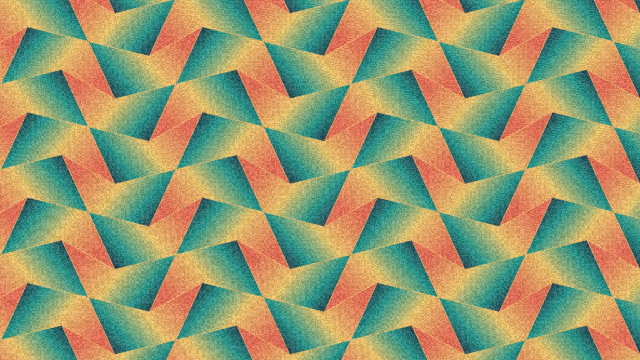
Reproduce this pattern procedurally as a Shadertoy shader.

```glsl
// Interlocking concave pentagons, each shaded from a dark corner to a red tip.
// One pentagon is placed in four orientations (half turn and glide mirrors),
// wrapped on a rectangular lattice, then edged with thin lines and grained.

const vec2 CELL = vec2(0.4861, 0.2369);   // repeat size, in canvas heights
const vec2 ORIGIN = vec2(0.0023, 0.0557); // a lattice node
const vec2 ARM = vec2(0.0736, 0.1593);    // node to dark corner
const float LINE_HALF_WIDTH = 0.0012;
const float LINE_STRENGTH = 0.7;
const float GRAIN_ROWS = 288.0;
const float GRAIN_AMOUNT = 0.15;

const vec3 NAVY = vec3(0.17, 0.27, 0.32);
const vec3 TEAL = vec3(0.16, 0.58, 0.54);
const vec3 YELLOW = vec3(0.89, 0.75, 0.42);
const vec3 RED = vec3(0.87, 0.43, 0.34);
const vec3 LINE_COLOR = vec3(0.93, 0.74, 0.42);

// Pentagon corners, with the first node at zero
const vec2 NODE = 0.5 * CELL;
const vec2 NOTCH = vec2(NODE.x - ARM.x, ARM.y - NODE.y);
const vec2 TIP = vec2(NODE.x + ARM.x, NODE.y - ARM.y);

float hash(vec2 p) {
    return fract(sin(dot(p, vec2(127.1, 311.7))) * 43758.5453);
}

// Signed distance to the pentagon, negative inside
float pentagon(vec2 p) {
    vec2 corner[5] = vec2[5](vec2(0.0), ARM, NODE, TIP, NOTCH);
    float d2 = dot(p, p);
    float side = 1.0;
    for (int i = 0; i < 5; i++) {
        vec2 a = corner[i];
        vec2 b = corner[(i + 4) % 5];
        vec2 e = b - a;
        vec2 w = p - a;
        vec2 off = w - e * clamp(dot(w, e) / dot(e, e), 0.0, 1.0);
        d2 = min(d2, dot(off, off));
        bvec3 crossing = bvec3(p.y >= a.y, p.y < b.y, e.x * w.y > e.y * w.x);
        if (all(crossing) || all(not(crossing))) side = -side;
    }
    return side * sqrt(d2);
}

// Bring p into the one cell that holds a whole pentagon
vec2 wrapCell(vec2 p) {
    vec2 middle = 0.5 * vec2(TIP.x, ARM.y + TIP.y);
    return mod(p - middle + 0.5 * CELL, CELL) - 0.5 * CELL + middle;
}

// Color along the axis from dark corner to tip
vec3 ramp(vec2 p) {
    vec2 axis = TIP - ARM;
    float t = dot(p - ARM, axis) / dot(axis, axis);
    vec3 color = mix(NAVY, TEAL, clamp(t / 0.16, 0.0, 1.0));
    color = mix(color, YELLOW, clamp((t - 0.16) / 0.26, 0.0, 1.0));
    return mix(color, RED, clamp((t - 0.42) / 0.36, 0.0, 1.0));
}

void mainImage(out vec4 fragColor, in vec2 fragCoord) {
    float pixel = 1.0 / iResolution.y;
    vec2 uv = fragCoord * pixel;
    vec2 p = uv - ORIGIN;

    // Blend the four orientations by coverage
    vec3 sum = vec3(0.0);
    float total = 0.0;
    float edge = 1.0;
    for (int i = 0; i < 4; i++) {
        float turn = (i % 2 == 0) ? 1.0 : -1.0;
        vec2 q = (i < 2) ? p : (p - NODE) * vec2(1.0, -1.0);
        q = wrapCell(q * turn);
        float d = pentagon(q);
        float cover = clamp(0.5 - d / pixel, 0.0, 1.0);
        sum += cover * ramp(q);
        total += cover;
        edge = min(edge, abs(d));
    }
    vec3 color = sum / max(total, 0.001);

    // Thin seams
    float line = clamp((LINE_HALF_WIDTH - edge) / pixel + 0.5, 0.0, 1.0);
    color = mix(color, LINE_COLOR, LINE_STRENGTH * line);

    // Film grain
    color += GRAIN_AMOUNT * (hash(floor(uv * GRAIN_ROWS)) - 0.5);
    fragColor = vec4(clamp(color, 0.0, 1.0), 1.0);
}
```
